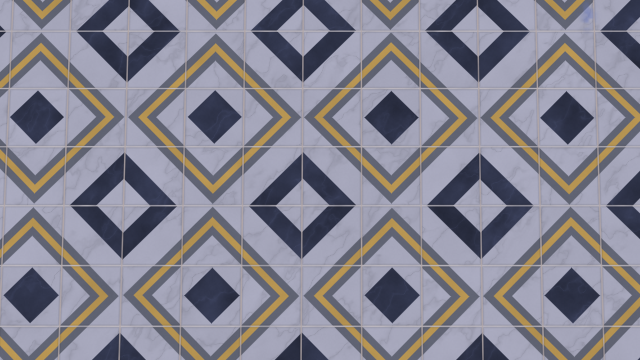
A Shadertoy shader for this pattern:

```glsl
const vec3 WHITE  = vec3(0.655, 0.658, 0.738);
const vec3 GREY   = vec3(0.375, 0.388, 0.448);
const vec3 NAVY   = vec3(0.180, 0.198, 0.280);
const vec3 GOLD   = vec3(0.715, 0.580, 0.320);
const vec3 GROUT_V = vec3(0.700, 0.655, 0.655);
const vec3 GROUT_H = vec3(0.745, 0.725, 0.750);
const vec3 STAIN  = vec3(0.400, 0.460, 0.720);

// Floor plane, in canvas heights
const vec2 CENTRE = vec2(1.0858, 0.6736);  // middle of one gold diamond
const vec2 PERIOD = vec2(0.4907, 0.4847);
const float TILT = 0.0445;                 // perspective growth downwards
const float LEAN = 0.0047;
const float TILES = 3.0;                   // tiles per period

// Diamond radii, in periods
const float FRAME_OUT = 0.490;
const float GOLD_OUT  = 0.433;
const float GOLD_IN   = 0.384;
const float FRAME_IN  = 0.331;
const float CORE      = 0.153;
const float RING_OUT  = 0.300;
const float RING_IN   = 0.151;

const float GROUT_HALF = 0.0042;
const float SOFTNESS = 0.0045;
const float MISFIT = 0.004;                // print shift from tile to tile

float hash(vec2 p) {
    vec3 q = fract(p.xyx * vec3(0.1031, 0.1030, 0.0973));
    q += dot(q, q.yzx + 33.33);
    return fract((q.x + q.y) * q.z);
}

float noise(vec2 p) {
    vec2 i = floor(p), f = fract(p);
    f = f * f * (3.0 - 2.0 * f);
    return mix(mix(hash(i), hash(i + vec2(1, 0)), f.x),
               mix(hash(i + vec2(0, 1)), hash(i + vec2(1, 1)), f.x), f.y);
}

float fbm(vec2 p) {
    float sum = 0.0, amp = 0.5;
    for (int i = 0; i < 4; i++) {
        sum += amp * noise(p);
        p = mat2(1.6, 1.2, -1.2, 1.6) * p + 7.3;
        amp *= 0.5;
    }
    return sum;
}

// Thin diagonal marble veins
float veins(vec2 p) {
    vec2 q = vec2(p.x + p.y, (p.y - p.x) * 0.45);
    float n = fbm(q * 5.0 + 0.8 * fbm(p * 9.0));
    return exp(-abs(n - 0.47) * 32.0);
}

// Distance from the nearest repeat centre, with diamonds as level sets
float diamond(vec2 p) {
    vec2 q = abs(p - round(p));
    return q.x + q.y;
}

float inside(float d, float radius, float aa) {
    return smoothstep(-aa, aa, radius - d);
}

float band(float d, float inner, float outer, float aa) {
    return inside(d, outer, aa) - inside(d, inner, aa);
}

void mainImage(out vec4 fragColor, in vec2 fragCoord) {
    vec2 p = fragCoord / iResolution.y;
    float aa = max(SOFTNESS, 1.0 / (iResolution.y * PERIOD.y));

    // Canvas to floor
    float down = CENTRE.y - p.y;
    vec2 uv = vec2(p.x - CENTRE.x - LEAN * down, down) / (PERIOD * (1.0 + TILT * down));

    // Each tile has its own slight shift and marble
    vec2 tile = floor(uv * TILES + 0.5);
    vec2 seed = vec2(hash(tile + 41.0), hash(tile + 87.0));
    vec2 pos = uv + (seed - 0.5) * 2.0 * MISFIT;
    vec2 stone = uv + seed * 19.0;
    float vein = veins(stone);
    float cloud = fbm(stone * 7.0) - 0.47;

    vec3 white = WHITE * (1.0 + 0.05 * cloud - 0.085 * vein + 0.025 * (seed.x - 0.5));
    vec3 navy = NAVY * (1.0 + 0.55 * cloud + 0.16 * vein + 0.12 * (seed.y - 0.5));
    vec3 grey = GREY * (1.0 + 0.09 * cloud);
    vec3 gold = GOLD * (1.0 + 0.12 * cloud);

    // Framed diamonds, and navy rings half a period away
    float d = diamond(pos);
    float ring = diamond(pos + 0.5);
    vec3 col = white;
    col = mix(col, grey, band(d, FRAME_IN, FRAME_OUT, aa));
    col = mix(col, gold, band(d, GOLD_IN, GOLD_OUT, aa));
    col = mix(col, navy, inside(d, CORE, aa));
    col = mix(col, navy, band(ring, RING_IN, RING_OUT, aa));

    // Grout with a faint shaded edge
    vec2 seam = (0.5 - abs(uv * TILES - tile)) / TILES;
    float edge = min(seam.x, seam.y);
    col *= 1.0 - 0.10 * inside(edge, GROUT_HALF * 2.2, aa);
    float wear = 0.78 + 0.3 * (noise(uv * 17.0) - 0.5);
    col = mix(col, GROUT_H, wear * inside(seam.y, GROUT_HALF, aa * 0.7));
    col = mix(col, GROUT_V, wear * inside(seam.x, GROUT_HALF, aa * 0.7));

    // Small blue smudge near the top right
    vec2 s = (p - vec2(1.632, 0.957)) / vec2(0.018, 0.035);
    float smudge = exp(-dot(s, s)) * smoothstep(0.2, 0.7, noise(p * 70.0));
    col = mix(col, STAIN, 0.55 * smudge);

    // Fine grain
    col += 0.008 * (noise(p * 280.0) - 0.5);
    fragColor = vec4(col, 1.0);
}
```
